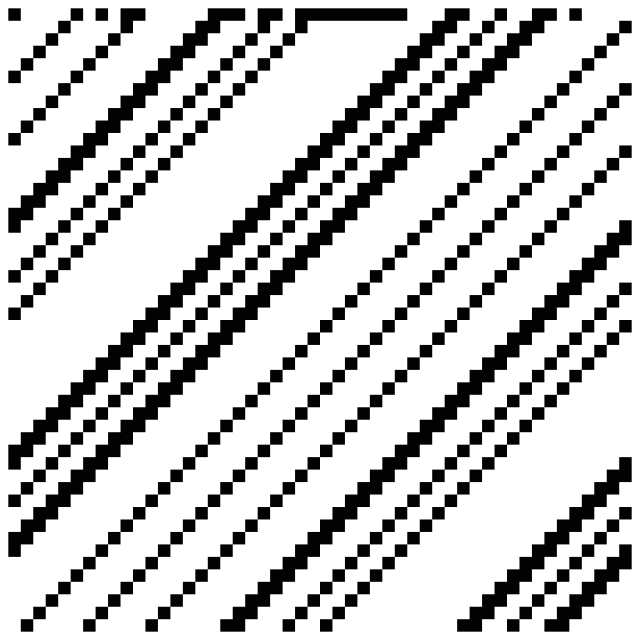
Write a WebGL 2 fragment shader that draws this pattern.

```glsl
#version 300 es
precision highp float;

uniform vec2 u_resolution;
out vec4 outColor;

const int CELLS = 50;
const float MARGIN = 0.013;
const vec3 PAPER = vec3(1.0);
const vec3 INK = vec3(0.006);

// Runs of live cells in the first generation: start column, length
const int RUN_COUNT = 11;
const ivec2 SEED_RUNS[RUN_COUNT] = ivec2[](
    ivec2(0, 1), ivec2(5, 1), ivec2(7, 1), ivec2(9, 2),
    ivec2(16, 3), ivec2(20, 2), ivec2(23, 9), ivec2(35, 2),
    ivec2(39, 1), ivec2(42, 2), ivec2(45, 1));

int wrapColumn(int column, int count) {
    return (column + count) % count;
}

bool seedAlive(int column) {
    for (int i = 0; i < RUN_COUNT; i++) {
        int offset = column - SEED_RUNS[i].x;
        if (offset >= 0 && offset < SEED_RUNS[i].y) return true;
    }
    return false;
}

// Rule 10: a cell lives if its right neighbour lives and its left does not.
// After one step the survivors only shift left, so later rows follow diagonals.
float cellAlive(ivec2 cell, int count) {
    if (any(lessThan(cell, ivec2(0))) || any(greaterThanEqual(cell, ivec2(count)))) {
        return 0.0;
    }
    int generation = count - 1 - cell.y;
    if (generation == 0) return float(seedAlive(cell.x));
    int source = wrapColumn(cell.x + generation, count);
    int blocker = wrapColumn(source - 2, count);
    return float(seedAlive(source) && !seedAlive(blocker));
}

// Blends the four cells around the nearest grid corner by pixel coverage
float gridCoverage(vec2 gridPos, vec2 pixelSize, int count) {
    vec2 corner = floor(gridPos + 0.5);
    vec2 blend = clamp((gridPos - corner) / pixelSize + 0.5, 0.0, 1.0);
    ivec2 upperRight = ivec2(corner);
    float below = mix(cellAlive(upperRight - ivec2(1, 1), count),
                      cellAlive(upperRight - ivec2(0, 1), count), blend.x);
    float above = mix(cellAlive(upperRight - ivec2(1, 0), count),
                      cellAlive(upperRight, count), blend.x);
    return mix(below, above, blend.y);
}

void main() {
    vec2 uv = gl_FragCoord.xy / u_resolution;
    float cellsPerUnit = float(CELLS) / (1.0 - 2.0 * MARGIN);
    vec2 gridPos = (uv - MARGIN) * cellsPerUnit;
    vec2 pixelSize = cellsPerUnit / u_resolution;

    float ink = gridCoverage(gridPos, pixelSize, CELLS);
    outColor = vec4(mix(PAPER, INK, ink), 1.0);
}
```
